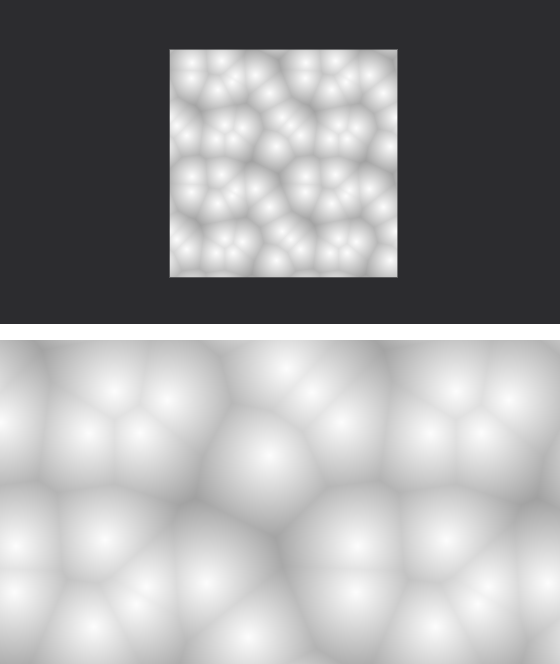
Top: the whole. Bottom: its middle third, enlarged.
This texture is drawn by a Shadertoy shader. Its source:

```glsl
// A square panel of soft grey cellular bumps on a flat charcoal ground.
// Each bump is a cone of distance to the nearest jittered grid point (Worley noise);
// the grid wraps, so the panel holds a whole number of identical tiles.

const vec3 GROUND = vec3(0.172, 0.174, 0.184);
const vec3 PEAK = vec3(0.99);
const vec3 VALLEY = vec3(0.63);           // shade one cell away from a peak

const vec2 PANEL_CENTER = vec2(0.011, -0.0045);  // in canvas heights
const float PANEL_HALF = 0.3514;
const float TILES = 2.0;                  // tile repeats across the panel
const float CELLS = 4.0;                  // grid cells across one tile

vec2 hash22(vec2 p) {
    vec2 q = vec2(dot(p, vec2(127.1, 311.7)), dot(p, vec2(269.5, 183.3)));
    return fract(sin(q) * 43758.5453);
}

// Distance to the nearest feature point, repeating every `period` cells
float wrappedWorley(vec2 p, float period) {
    vec2 cell = floor(p);
    vec2 local = p - cell;
    float nearest = 8.0;
    for (int y = -2; y <= 2; y++) {
        for (int x = -2; x <= 2; x++) {
            vec2 offset = vec2(float(x), float(y));
            vec2 point = offset + hash22(mod(cell + offset, period) + 1.0);
            nearest = min(nearest, distance(local, point));
        }
    }
    return nearest;
}

// Antialiased coverage of an axis-aligned square
float squareMask(vec2 p, float halfSize, float pixel) {
    vec2 d = abs(p) - halfSize;
    return clamp(0.5 - max(d.x, d.y) / pixel, 0.0, 1.0);
}

vec3 bumpColor(float dist, vec3 peak, vec3 valley) {
    return mix(peak, valley, min(dist, 1.35));
}

void mainImage(out vec4 fragColor, in vec2 fragCoord) {
    float pixel = 1.0 / iResolution.y;
    vec2 p = (fragCoord - 0.5 * iResolution.xy) * pixel - PANEL_CENTER;

    // Panel coordinates in grid cells
    vec2 uv = (p + PANEL_HALF) / (2.0 * PANEL_HALF);
    float dist = wrappedWorley(uv * TILES * CELLS, CELLS);

    vec3 color = mix(GROUND, bumpColor(dist, PEAK, VALLEY), squareMask(p, PANEL_HALF, pixel));
    fragColor = vec4(color, 1.0);
}
```
